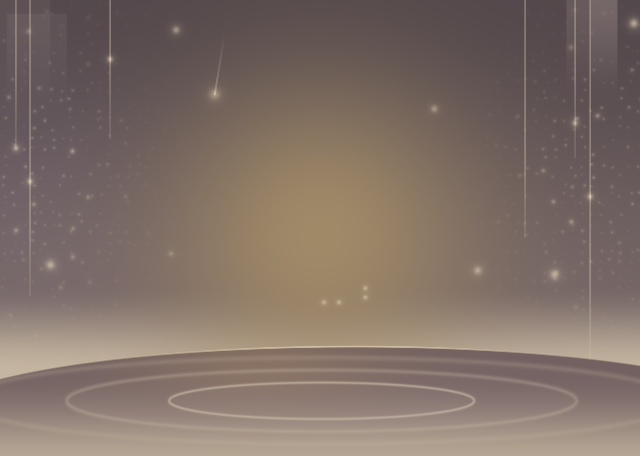
A Shadertoy shader for this background:

```glsl
// A dusky stage: a golden radial glow over a hazy horizon, above a wide round
// podium with elliptical rings. Hanging threads, pale beams, a falling spark
// and hashed dust are layered over it; lengths are in canvas heights.
#define ASPECT 1.4066
#define GLOW_CENTER vec2(0.705, 0.485)
#define GLOW_RADIUS 0.33
#define GLOW_COLOR vec3(0.635, 0.545, 0.405)
#define SKY_TOP vec3(0.325, 0.28, 0.295)
#define SKY_LOW vec3(0.46, 0.40, 0.40)
#define HAZE_COLOR vec3(0.77, 0.71, 0.63)
#define PODIUM_COLOR vec3(0.45, 0.38, 0.38)
#define PODIUM_CENTER vec2(0.778, 0.071)
#define PODIUM_RADII vec2(0.952, 0.169)
#define RING_CENTER vec2(0.707, 0.121)
#define SPARK_COLOR vec3(0.90, 0.84, 0.72)

float pixel;

vec2 hash2(vec2 p) {
    vec3 q = fract(p.xyx * vec3(0.1031, 0.1030, 0.0973));
    q += dot(q, q.yzx + 33.33);
    return fract((q.xx + q.yz) * q.zy);
}

float bell(float d, float width) {
    return exp(-d * d / (width * width));
}

// Approximate signed distance to an ellipse.
float ellipse(vec2 d, vec2 radii) {
    float k = length(d / radii);
    return k * (k - 1.0) / max(length(d / (radii * radii)), 1e-4);
}

float stroke(float d, float halfWidth) {
    return 1.0 - smoothstep(halfWidth, halfWidth + pixel, abs(d));
}

float spark(vec2 d, float size) {
    float r = length(d);
    return 0.75 * bell(r, size) + 0.2 * bell(r, size * 2.2);
}

// One jittered spark in a random share of the grid cells.
float scatter(vec2 p, float cells, float size, float share) {
    vec2 id = floor(p * cells);
    vec2 jitter = hash2(id + cells);
    vec2 look = hash2(id + cells + 71.0);
    vec2 d = fract(p * cells) - mix(vec2(0.25), vec2(0.75), jitter);
    return step(look.x, share) * (0.35 + 0.65 * look.y)
         * spark(d / cells, size * (0.6 + 0.6 * look.y));
}

// Upright band that fades downward.
float beam(vec2 p, float left, float right, float top, float bottom) {
    float across = smoothstep(left - pixel, left + pixel, p.x)
                 * (1.0 - smoothstep(right - pixel, right + pixel, p.x));
    return across * smoothstep(bottom, top, p.y)
         * (1.0 - smoothstep(top, top + pixel, p.y));
}

// Three threads: x positions, lower ends and bead heights.
float threads(vec2 p, vec3 xs, vec3 feet, vec3 beads) {
    float light = 0.0;
    for (int i = 0; i < 3; i++) {
        float fade = smoothstep(feet[i], feet[i] + 0.2, p.y);
        light += 0.35 * stroke(p.x - xs[i], 0.0006) * mix(0.4, 1.0, fade) * step(feet[i], p.y);
        light += 0.6 * spark(p - vec2(xs[i], beads[i]), 0.006);
    }
    return light;
}

vec3 sky(vec2 p) {
    vec3 color = mix(SKY_LOW, SKY_TOP, smoothstep(0.3, 1.0, p.y));
    color += vec3(0.02, 0.02, 0.035) * bell(length(p - vec2(0.05, 0.6)), 0.3);
    color = mix(HAZE_COLOR, color, smoothstep(0.18, 0.38, p.y));
    return mix(color, GLOW_COLOR, 0.96 * bell(length(p - GLOW_CENTER), GLOW_RADIUS));
}

vec3 podium(vec2 p) {
    vec3 color = mix(HAZE_COLOR - 0.03, PODIUM_COLOR, smoothstep(-0.04, 0.18, p.y));
    float warm = bell(length((p - vec2(0.58, 0.2)) * vec2(1.0, 3.0)), 0.27);
    color = mix(color, vec3(0.58, 0.48, 0.38), 0.55 * warm);
    for (int i = 0; i < 3; i++) {
        float n = float(i);
        float d = ellipse(p - RING_CENTER, vec2(0.335, 0.040) + n * vec2(0.225, 0.0275));
        color += 0.012 * (1.0 - smoothstep(-0.01, 0.01, d));
        color = mix(color, HAZE_COLOR, bell(d, 0.003 + 0.0015 * n) * 0.65 / (1.0 + n));
    }
    return color;
}

void mainImage(out vec4 fragColor, in vec2 fragCoord) {
    vec2 p = fragCoord / iResolution.xy * vec2(ASPECT, 1.0);
    pixel = 1.0 / iResolution.y;
    vec3 color = sky(p);

    // Beams in the upper corners
    float beams = 0.11 * beam(p, 0.015, 0.147, 0.969, 0.72) + 0.10 * beam(p, -0.1, 0.11, 1.0, 0.70)
                + 0.22 * beam(p, 1.245, 1.357, 1.0, 0.77) + 0.15 * beam(p, 1.297, 1.357, 1.0, 0.75);
    color = mix(color, vec3(0.68, 0.61, 0.60), beams);

    // Dust gathers toward both sides
    float side = smoothstep(0.28, 0.62, abs(p.x - 0.70)) * bell(p.y - 0.63, 0.28);
    float light = side * (0.35 * scatter(p, 48.0, 0.0025, 0.45) + 0.6 * scatter(p, 17.0, 0.004, 0.35));
    light += 0.7 * scatter(p, 6.0, 0.0075, 0.22) * smoothstep(0.2, 0.3, p.y);

    // Threads, then a small cluster above the podium
    light += threads(p, vec3(0.035, 0.066, 0.242), vec3(0.674, 0.35, 0.695), vec3(0.675, 0.602, 0.87));
    light += threads(p, vec3(1.154, 1.264, 1.297), vec3(0.478, 0.654, 0.21), vec3(1.2, 0.73, 0.569));
    for (int i = 0; i < 4; i++) {
        float n = float(i);
        vec2 spot = i < 2 ? vec2(0.712 + 0.033 * n, 0.337) : vec2(0.803, 0.368 - 0.02 * (n - 2.0));
        light += 0.6 * spark(p - spot, 0.0045);
    }

    // Falling spark with its tail
    vec2 head = vec2(0.472, 0.793), tail = vec2(0.022, 0.134);
    float along = clamp(dot(p - head, tail) / dot(tail, tail), 0.0, 1.0);
    light += 0.3 * (1.0 - along) * stroke(length(p - head - along * tail), 0.001);
    light += 0.5 * spark(p - head, 0.011);
    color = mix(color, SPARK_COLOR, clamp(light, 0.0, 1.0));

    // Podium with a bright rim
    float edge = ellipse(p - PODIUM_CENTER, PODIUM_RADII);
    color = mix(podium(p), color, smoothstep(-pixel, pixel, edge));
    float rim = stroke(edge, 0.0008) * bell(p.x - 0.75, 0.42) * step(0.1, p.y);
    color = mix(color, SPARK_COLOR, 0.7 * rim);
    fragColor = vec4(color, 1.0);
}
```
